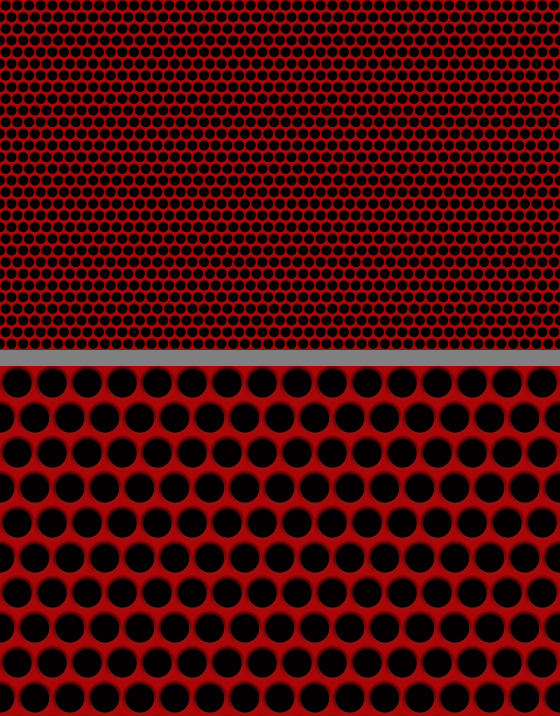
Top: the whole. Bottom: its middle third, enlarged.
Write a WebGL 1 fragment shader that draws this pattern.

```glsl
precision highp float;
// Red perforated metal sheet: staggered rows of black holes with soft, lit bevels.

uniform vec2 u_resolution;

#define REPEATS vec2(48.0, 30.0)
#define HOLE_RADIUS 0.402
#define BEVEL_RADIUS 0.535
#define HOLE_COLOR vec3(0.015, 0.0, 0.008)
#define PLATE_COLOR vec3(0.67, 0.02, 0.03)
#define BEVEL_SHADE vec3(0.20, 0.005, 0.01)
#define BEVEL_LIGHT vec3(0.57, 0.085, 0.08)
#define LIGHT_DIRECTION vec2(0.3, -1.0)

// Offset from the closest hole centre of one row, in cell units.
vec2 offsetInRow(vec2 p, float row) {
  float shift = 0.5 * (1.0 - mod(row, 2.0));
  return vec2(fract(p.x + shift) - 0.5, p.y - row - 0.5);
}

// Offset from the closest hole centre of this row and the rows beside it.
vec2 nearestHole(vec2 p) {
  float row = floor(p.y);
  vec2 nearest = offsetInRow(p, row);
  for (int i = 0; i < 2; i++) {
    vec2 other = offsetInRow(p, row + 2.0 * float(i) - 1.0);
    if (dot(other, other) < dot(nearest, nearest)) nearest = other;
  }
  return nearest;
}

void main() {
  vec2 p = gl_FragCoord.xy / u_resolution * REPEATS;
  float pixel = REPEATS.y / u_resolution.y;
  vec2 offset = nearestHole(p);
  float d = length(offset);

  // The bevel catches light along the lower edge of each hole.
  vec2 facing = offset / max(d, 0.001);
  float light = smoothstep(-0.6, 0.9, dot(facing, normalize(LIGHT_DIRECTION)));
  vec3 bevel = mix(BEVEL_SHADE, BEVEL_LIGHT, light);

  // The bevel rises from the hole edge to the flat plate.
  float rise = clamp((d - HOLE_RADIUS) / (BEVEL_RADIUS - HOLE_RADIUS), 0.0, 1.0);
  vec3 color = mix(bevel, PLATE_COLOR, rise);

  float soft = 0.6 * pixel;
  float hole = 1.0 - smoothstep(HOLE_RADIUS - soft, HOLE_RADIUS + soft, d);
  gl_FragColor = vec4(mix(color, HOLE_COLOR, hole), 1.0);
}
```
